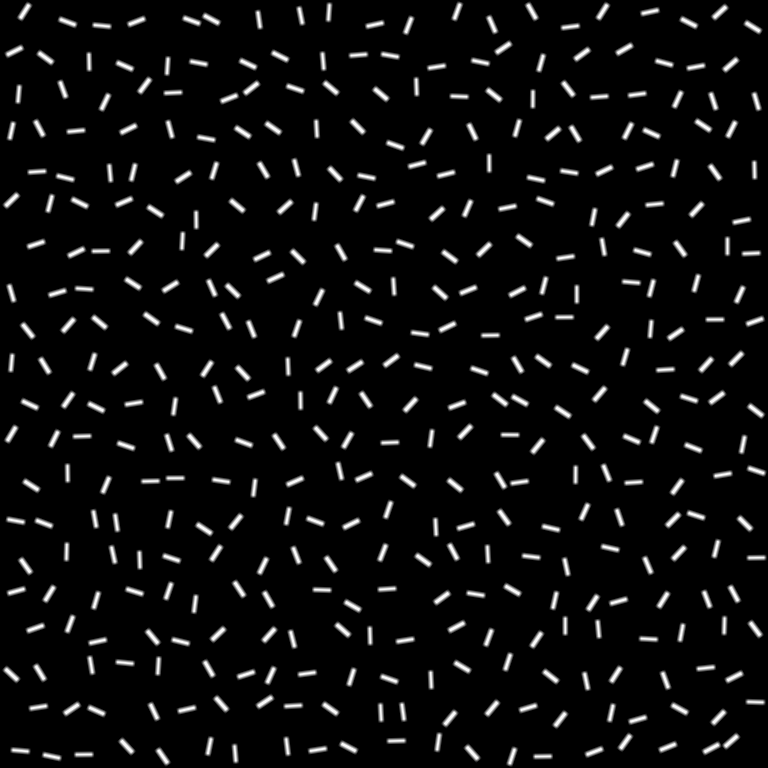
This pattern is drawn by a Shadertoy shader. Its source:

```glsl
#define CELLS 20.0
#define JITTER 0.29
#define MARGIN 0.015
#define HALF_LENGTH 0.0117
#define HALF_WIDTH_FLAT 0.0024
#define HALF_WIDTH_SLANTED 0.0033
#define SOFTNESS 0.0042

const float TAU = 6.2831853;
const vec3 BACKGROUND = vec3(0.0);
const vec3 DASH = vec3(0.98);

vec3 hash3(vec2 cell) {
    vec3 p = fract(cell.xyx * vec3(0.1031, 0.1030, 0.0973) + 0.137);
    p += dot(p, p.yxz + 33.33);
    return fract((p.xxy + p.yzz) * p.zyx);
}

// Jittered dash centre; alternate rows are staggered for even spacing
vec2 dashCentre(vec2 cell, vec2 random) {
    float stagger = mod(cell.y, 2.0) < 0.5 ? -0.25 : 0.25;
    float angle = TAU * random.x;
    vec2 jitter = JITTER * sqrt(random.y) * vec2(cos(angle), sin(angle));
    vec2 centre = (cell + 0.5 + vec2(stagger, 0.0) + jitter) / CELLS;
    return clamp(centre, MARGIN, 1.0 - MARGIN);
}

// Soft-edged rectangle turned to the given angle
float dashCoverage(vec2 offset, float angle, float softness) {
    float c = cos(angle), s = sin(angle);
    vec2 local = vec2(c * offset.x + s * offset.y, c * offset.y - s * offset.x);
    float halfWidth = mix(HALF_WIDTH_FLAT, HALF_WIDTH_SLANTED, abs(sin(2.0 * angle)));
    vec2 inside = vec2(HALF_LENGTH, halfWidth) - abs(local);
    vec2 ramp = clamp(inside / softness + 0.5, 0.0, 1.0);
    return ramp.x * ramp.y;
}

void mainImage(out vec4 fragColor, in vec2 fragCoord) {
    vec2 uv = fragCoord / iResolution.xy;
    float softness = max(SOFTNESS, 1.0 / iResolution.y);
    vec2 home = floor(uv * CELLS);
    float coverage = 0.0;

    // Dashes of the surrounding cells
    for (int y = -1; y <= 1; y++) {
        for (int x = -1; x <= 1; x++) {
            vec2 cell = home + vec2(x, y);
            if (any(lessThan(cell, vec2(0.0))) || any(greaterThanEqual(cell, vec2(CELLS)))) continue;
            vec3 random = hash3(cell);
            vec2 offset = uv - dashCentre(cell, random.xy);
            float angle = 0.5 * TAU * random.z;
            coverage = max(coverage, dashCoverage(offset, angle, softness));
        }
    }

    fragColor = vec4(mix(BACKGROUND, DASH, coverage), 1.0);
}
```
